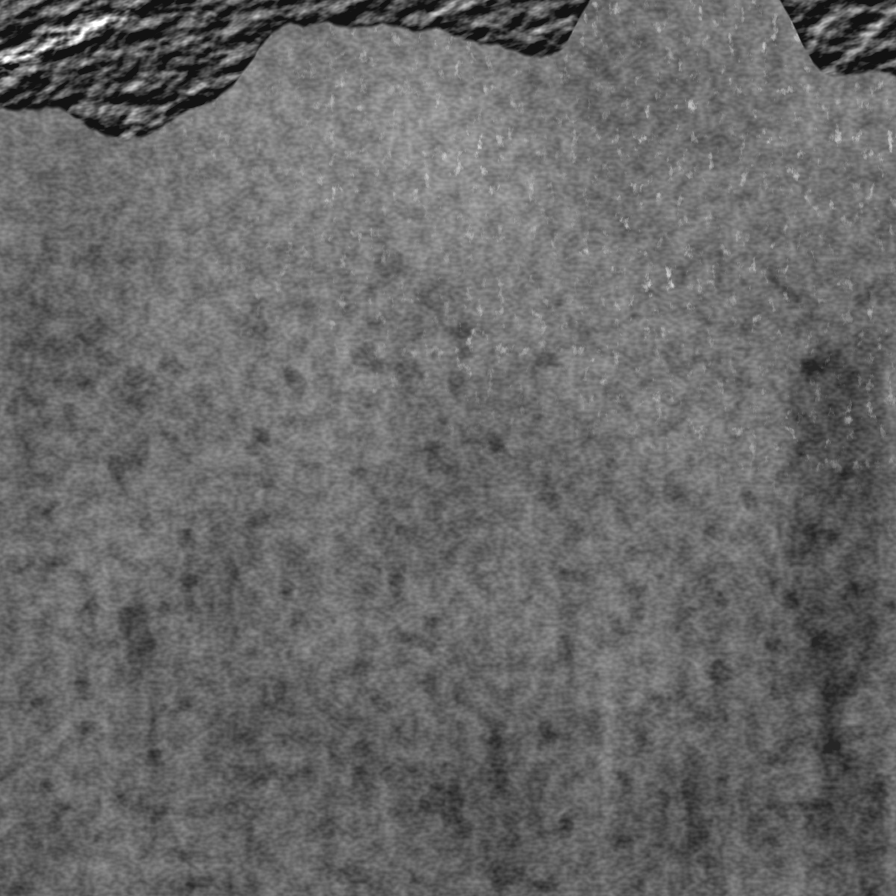
A Shadertoy shader for this texture:

```glsl
const float PLATE_LOW = 0.385;
const float PLATE_HIGH = 0.445;
const float GLOW_GAIN = 0.075;
const vec2 GLOW_CENTER = vec2(0.43, 0.79);
const float CLOUD_GAIN = 0.09;
const float MOTTLE_GAIN = 0.12;
const float GRAIN_GAIN = 0.11;
const float BLOTCH_GAIN = 0.11;
const float STREAK_GAIN = 0.07;
const float FLECK_GAIN = 0.24;
const float SHADE_GAIN = 0.13;
const float ROCK_TONE = 0.25;
const float ROCK_RELIEF = 0.85;
const vec2 ROCK_SCALE = vec2(22.0, 42.0);
const vec2 LIGHT_STEP = vec2(-0.003, 0.005);
const float EDGE_SOFT = 0.003;
const int SPOTS = 24;

vec2 hash2(vec2 cell) {
    uvec2 q = uvec2(ivec2(cell)) * uvec2(1597334673u, 3812015801u);
    uint n = (q.x ^ q.y) * 1597334673u;
    n = (n ^ (n >> 15)) * 2246822519u;
    n ^= n >> 13;
    return vec2(n & 65535u, n >> 16) / 65535.0;
}

float slopeAt(vec2 cell, vec2 offset) {
    float angle = 6.28319 * hash2(cell).x;
    return dot(vec2(cos(angle), sin(angle)), offset);
}

float gradientNoise(vec2 p) {
    vec2 i = floor(p), f = p - i;
    vec2 u = f * f * f * (f * (f * 6.0 - 15.0) + 10.0);
    vec2 e = vec2(1, 0);
    return mix(mix(slopeAt(i, f), slopeAt(i + e, f - e), u.x),
               mix(slopeAt(i + e.yx, f - e.yx), slopeAt(i + 1.0, f - 1.0), u.x), u.y);
}

float fbm(vec2 p) {
    float sum = 0.0, gain = 1.0;
    for (int i = 0; i < 4; i++) {
        sum += gain * gradientNoise(p);
        p = mat2(1.6, 1.2, -1.2, 1.6) * p + 17.3;
        gain *= 0.5;
    }
    return sum;
}

float bump(float x, float center, float width) {
    float d = (x - center) / width;
    return exp(-d * d);
}

float stain(vec2 p, vec2 center, vec2 radius, float ragged) {
    return 1.0 - smoothstep(0.5, 1.3, length((p - center) / radius) + ragged);
}

// Depth of the broken crust, measured down from the top
float crustDepth(float x) {
    float d = 0.118 + 0.042 * bump(x, 0.14, 0.05) - 0.09 * smoothstep(0.22, 0.33, x);
    d += 0.033 * bump(x, 0.59, 0.07) - 0.08 * smoothstep(0.62, 0.69, x);
    d += 0.135 * smoothstep(0.83, 0.93, x);
    return d + 0.012 * fbm(vec2(x * 17.0, 3.7));
}

float rockHeight(vec2 p) {
    return fbm(mat2(0.94, -0.34, 0.34, 0.94) * p * ROCK_SCALE);
}

float rockTone(vec2 p, float inside) {
    float relief = rockHeight(p) - rockHeight(p + LIGHT_STEP);
    float ridge = bump(p.y - 0.4 * p.x, 0.928, 0.014) * (1.0 - smoothstep(0.08, 0.2, p.x));
    float tone = ROCK_TONE + ROCK_RELIEF * relief * (1.0 + ridge);
    tone += 0.18 * ridge + 0.08 * fbm(p * 9.0) + 0.05 * gradientNoise(p * 190.0);
    return max(tone - 0.13 * (1.0 - smoothstep(0.0, 0.022, inside)), 0.07);
}

// Long shaded strip on the right, pinched near its foot
float sideShade(vec2 p, float ragged) {
    float left = 0.905 - 0.035 * smoothstep(0.05, 0.5, p.y) + 0.10 * smoothstep(0.57, 0.65, p.y);
    float right = 0.985 - 0.055 * bump(p.y, 0.195, 0.045);
    vec2 wobble = p + 0.012 * ragged;
    float strip = smoothstep(left - 0.01, left + 0.025, wobble.x)
                * (1.0 - smoothstep(right - 0.012, right + 0.012, wobble.x));
    return strip * (1.0 - smoothstep(0.58, 0.68, wobble.y)) * (0.85 + 0.3 * ragged);
}

float plateTone(vec2 p) {
    float ragged = fbm(p * 26.0);
    float glow = exp(-dot(p - GLOW_CENTER, p - GLOW_CENTER) / 0.06);
    float tone = mix(PLATE_LOW, PLATE_HIGH, smoothstep(0.0, 0.7, p.y)) + GLOW_GAIN * glow;

    // Clouds, mottling, grain and vertical wash marks
    tone += CLOUD_GAIN * fbm(p * 5.0 + 8.0) + MOTTLE_GAIN * fbm(p * 48.0 + 31.0);
    tone += GRAIN_GAIN * gradientNoise(p * vec2(150.0, 220.0));
    tone -= BLOTCH_GAIN * smoothstep(0.1, 0.65, ragged) * (1.0 - 0.6 * smoothstep(0.6, 0.8, p.y));
    tone += STREAK_GAIN * gradientNoise(p * vec2(48.0, 4.0)) * (1.0 - smoothstep(0.2, 0.6, p.y));

    // Pale flecks towards the upper right
    float area = smoothstep(0.5, 0.72, p.y + 0.15 * p.x) * smoothstep(-0.1, 0.75, p.x);
    float fleck = smoothstep(0.2, 0.75, fbm(p * vec2(85.0, 55.0) + 5.0));
    tone += FLECK_GAIN * fleck * area * (0.8 + fbm(p * 9.0 + 2.0));

    // Dark stains
    float dark = SHADE_GAIN * sideShade(p, ragged);
    dark += 0.14 * stain(p, vec2(0.155, 0.285), vec2(0.018, 0.05), 0.4 * ragged);
    dark += 0.09 * stain(p, vec2(0.035, 0.58), vec2(0.025, 0.10), 0.7 * ragged);
    dark += 0.06 * stain(p, vec2(0.09, 0.615), vec2(0.03, 0.05), 0.5 * ragged);
    dark += 0.09 * stain(p, vec2(0.775, 0.10), vec2(0.015, 0.065), 0.6 * ragged);
    for (int i = 0; i < SPOTS; i++) {
        vec2 center = hash2(vec2(i, 71)) * vec2(0.85, 0.72);
        vec2 radius = mix(vec2(0.007), vec2(0.015, 0.022), hash2(vec2(i, 113)));
        dark += 0.08 * stain(p, center, radius, 0.9 * ragged);
    }
    return max(tone - dark, 0.15);
}

void mainImage(out vec4 fragColor, in vec2 fragCoord) {
    vec2 p = fragCoord / iResolution.xy;
    float inside = p.y - 1.0 + crustDepth(p.x);
    float crust = smoothstep(-EDGE_SOFT, EDGE_SOFT, inside);
    float tone = mix(plateTone(p), rockTone(p, inside), crust);
    fragColor = vec4(vec3(clamp(tone, 0.0, 1.0)), 1.0);
}
```
